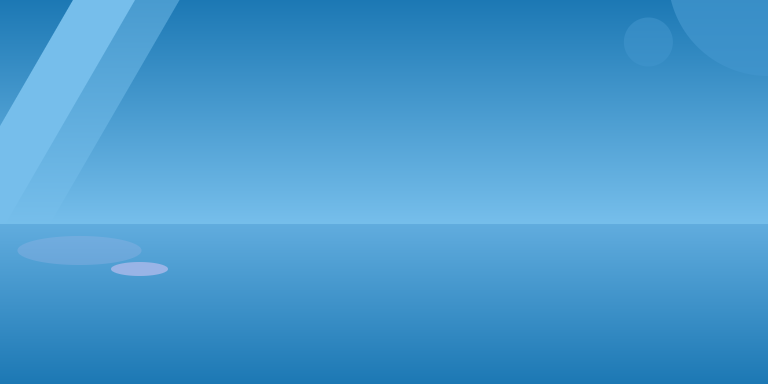
Write a WebGL 1 fragment shader that draws this background.

```glsl
precision highp float;
// Calm blue sea and sky with slanted light beams, pale discs and floating ovals.

uniform vec2 u_resolution;

const float HORIZON = 0.4167;
const float BEAM_SLOPE = 0.579;

const vec3 DEEP_BLUE = vec3(0.11, 0.47, 0.705);
const vec3 HAZE_BLUE = vec3(0.462, 0.745, 0.92);
const vec3 SHALLOW_BLUE = vec3(0.38, 0.675, 0.87);
const vec3 DISC_BLUE = vec3(0.25, 0.58, 0.80);
const vec3 LAVENDER = vec3(0.60, 0.705, 0.90);

// Coverage of a signed distance, smoothed over one pixel.
float coverage(float dist, float pixel) {
    return clamp(0.5 - dist / pixel, 0.0, 1.0);
}

float circleDistance(vec2 p, vec2 center, float radius) {
    return length(p - center) - radius;
}

// Approximate ellipse distance from the implicit form and its gradient.
float ellipseDistance(vec2 p, vec2 center, vec2 radii) {
    vec2 q = (p - center) / radii;
    float k = length(q);
    return k * (k - 1.0) / max(length(q / radii), 0.0001);
}

// Distance to a slanted strip whose edges cross the top at left and right.
float beamDistance(vec2 p, float left, float right) {
    float topCrossing = p.x + BEAM_SLOPE * (1.0 - p.y);
    float across = abs(topCrossing - 0.5 * (left + right));
    return (across - 0.5 * (right - left)) / length(vec2(1.0, BEAM_SLOPE));
}

vec3 skyColor(vec2 p, float pixel) {
    float height = clamp((p.y - HORIZON) / (1.0 - HORIZON), 0.0, 1.0);
    vec3 color = mix(HAZE_BLUE, DEEP_BLUE, height);

    // Light beams
    float faintBeam = coverage(beamDistance(p, 0.270, 0.4675), pixel);
    float brightBeam = coverage(beamDistance(p, 0.190, 0.3516), pixel);
    color = mix(color, HAZE_BLUE, 0.5 * faintBeam);
    color = mix(color, HAZE_BLUE, brightBeam);

    // Pale discs
    float smallDisc = coverage(circleDistance(p, vec2(1.6885, 0.8906), 0.0638), pixel);
    float largeDisc = coverage(circleDistance(p, vec2(2.0, 1.0625), 0.2604), pixel);
    color = mix(color, DISC_BLUE, 0.6 * smallDisc);
    return mix(color, DISC_BLUE, 0.8 * largeDisc);
}

vec3 seaColor(vec2 p, float pixel) {
    vec3 color = mix(DEEP_BLUE, SHALLOW_BLUE, clamp(p.y / HORIZON, 0.0, 1.0));

    // Floating ovals
    float largeOval = coverage(ellipseDistance(p, vec2(0.207, 0.3477), vec2(0.1615, 0.0378)), pixel);
    float smallOval = coverage(ellipseDistance(p, vec2(0.3633, 0.2995), vec2(0.0742, 0.0182)), pixel);
    color = mix(color, LAVENDER, 0.35 * largeOval);
    return mix(color, LAVENDER, smallOval);
}

void main() {
    float pixel = 1.0 / u_resolution.y;
    vec2 p = gl_FragCoord.xy * pixel;
    float sea = coverage(p.y - HORIZON, pixel);
    gl_FragColor = vec4(mix(skyColor(p, pixel), seaColor(p, pixel), sea), 1.0);
}
```
